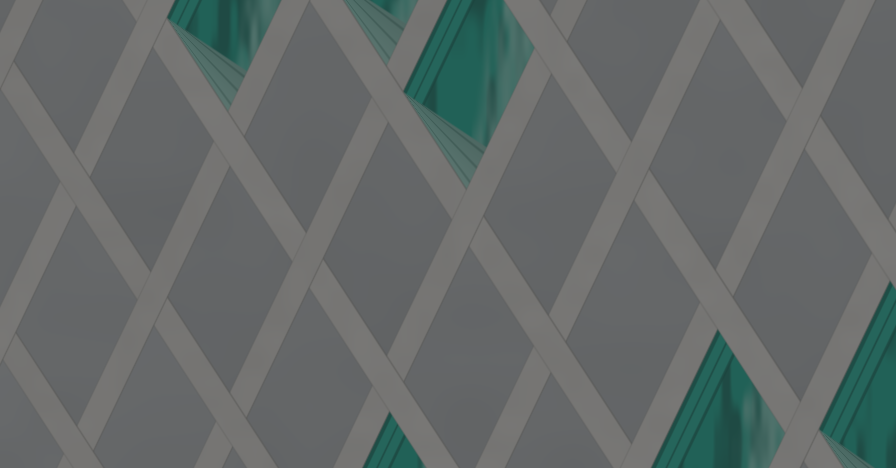
Write a Shadertoy shader that draws this pattern.

```glsl
// Woven lattice of pale slanted strips over flat grey diamond panels, a few of them open teal windows.
// Two slanted, gently widening coordinates count the strips; the parity of their
// indices sets which strip passes on top, and the fractions place details in a cell.

const vec3 PANEL = vec3(0.390, 0.398, 0.403);
const vec3 STRIP = vec3(0.462, 0.459, 0.452);
const vec3 SEAM = vec3(0.30, 0.30, 0.29);
const vec3 TEAL = vec3(0.13, 0.38, 0.34);
const vec3 DEEP_TEAL = vec3(0.12, 0.29, 0.265);
const vec3 PALE_TEAL = vec3(0.32, 0.45, 0.425);
const vec2 HALF_WIDTH = vec2(0.105, 0.090);   // rising, falling strips

float hash(vec2 p) {
    vec3 q = fract(p.xyx * 0.1031);
    q += dot(q, q.yzx + 33.33);
    return fract((q.x + q.y) * q.z);
}

float noise(vec2 p) {
    vec2 i = floor(p), f = fract(p);
    f = f * f * (3.0 - 2.0 * f);
    return mix(mix(hash(i), hash(i + vec2(1, 0)), f.x),
               mix(hash(i + vec2(0, 1)), hash(i + 1.0), f.x), f.y);
}

// Soft line of the given half width around zero
float line(float d, float halfWidth, float aa) {
    return 1.0 - smoothstep(halfWidth - aa, halfWidth + aa, abs(d));
}

// Strip numbers of the rising (x) and falling (y) families; spacing grows to the right
vec2 latticeCoord(vec2 p) {
    float drop = 0.5 - p.y;
    vec2 t = p.x + vec2(0.48, -0.65) * drop - vec2(0.1045, 0.236);
    return t * (vec2(3.513, 2.644) - vec2(0.111, 0.126) * t);
}

bool isOpen(ivec2 cell) {
    const ivec2 OPEN[6] = ivec2[6](ivec2(0, 1), ivec2(1, 2), ivec2(2, 2),
                                   ivec2(3, 0), ivec2(5, 2), ivec2(6, 3));
    bool found = false;
    for (int k = 0; k < 6; k++) found = found || cell == OPEN[k];
    return found;
}

vec3 panelColor(vec2 q, vec2 p, vec2 cell) {
    float shade = 0.012 * (hash(cell + 17.0) - 0.5);
    shade += 0.010 * (noise(p * 9.0) - 0.5) + 0.008 * (q.y - q.x);
    return PANEL + shade;
}

// q runs 0..1 from the upper left edge (x) and from the lower left edge (y)
vec3 windowColor(vec2 q, vec2 p, vec2 cell, vec2 aa) {
    // Hanging folds, paler towards the right corner
    float fold = noise(vec2(p.x * 48.0, p.y * 7.0) + cell * 5.3);
    float ragged = noise(vec2(p.x * 70.0, p.y * 14.0) + cell * 3.1);
    vec3 col = mix(TEAL, DEEP_TEAL, smoothstep(0.40, 0.75, fold));
    float light = smoothstep(0.66, 0.90, 0.7 * q.x + 0.4 * q.y + 0.16 * (ragged - 0.5));
    col = mix(col, PALE_TEAL, light * (0.55 + 0.45 * ragged));

    // Side frame with grooves along the rising edge
    float frame = 1.0 - smoothstep(0.24 - aa.x, 0.24 + aa.x, q.x);
    col = mix(col, TEAL + 0.015, frame);
    float groove = line(q.x - 0.24, 0.014, aa.x) + line(q.x - 0.13, 0.008, aa.x)
                 + line(q.x, 0.04, aa.x);
    col = mix(col, DEEP_TEAL * 0.9, 0.7 * min(groove, 1.0));

    // Pale sill that widens towards the bottom corner
    float rim = 0.30 * q.x;
    float sill = smoothstep(-aa.y, aa.y, rim - q.y);
    float across = clamp(q.y / (rim + 0.01), 0.0, 1.0);
    float ridge = line(fract(across * 3.0) - 0.5, 0.08, 0.08);
    vec3 sillColor = mix(PALE_TEAL, STRIP, 0.25 * q.x) - 0.05 * across;
    return mix(col, sillColor - 0.06 * ridge, sill);
}

// Lays one strip over col; s is the signed offset from its centre line
vec3 layStrip(vec3 col, float s, float halfWidth, float aa, vec3 tint) {
    col = mix(col, tint, line(s, halfWidth, aa));
    float seam = line(abs(s) - halfWidth, 0.005, aa);
    return mix(col, SEAM, seam * (s > 0.0 ? 0.42 : 0.20));
}

void mainImage(out vec4 fragColor, in vec2 fragCoord) {
    vec2 p = fragCoord / iResolution.y;
    vec2 n = latticeCoord(p);
    vec2 aa = 0.75 * fwidth(n);
    vec2 cell = floor(n), strip = round(n), offset = n - strip;

    // Panel or window inside the cell
    vec2 opening = 1.0 - 2.0 * HALF_WIDTH;
    vec2 q = (fract(n) - HALF_WIDTH) / opening;
    vec3 col = isOpen(ivec2(cell)) ? windowColor(q, p, cell, aa / opening)
                                   : panelColor(q, p, cell);

    // Woven strips with slight tone changes
    float grain = 0.012 * (noise(p * 22.0) - 0.5);
    vec3 rising = STRIP + grain + 0.012 * (hash(vec2(strip.x, 3.0)) - 0.5);
    vec3 falling = STRIP + grain + 0.012 * (hash(vec2(strip.y, 8.0)) - 0.5);
    bool fallingOnTop = mod(strip.x + strip.y, 2.0) < 0.5;
    if (fallingOnTop) {
        col = layStrip(col, offset.x, HALF_WIDTH.x, aa.x, rising);
        col = layStrip(col, offset.y, HALF_WIDTH.y, aa.y, falling);
    } else {
        col = layStrip(col, offset.y, HALF_WIDTH.y, aa.y, falling);
        col = layStrip(col, offset.x, HALF_WIDTH.x, aa.x, rising);
    }
    fragColor = vec4(col, 1.0);
}
```
